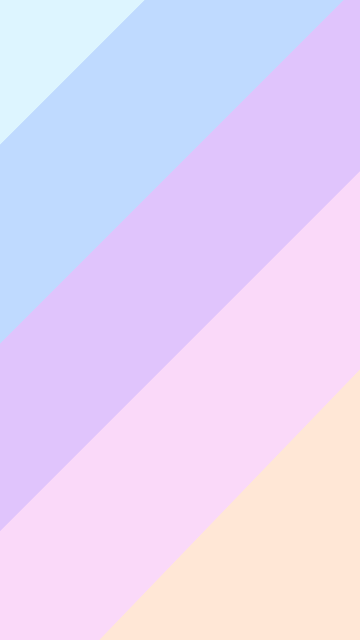
This background is drawn by a WebGL 2 fragment shader. Its source:

```glsl
#version 300 es
precision highp float;

// Five flat pastel bands running diagonally from the upper left to the lower right.
// Each band is painted over the previous one beyond a straight, antialiased edge;
// the last edge is tilted slightly steeper than the other three.

uniform vec2 u_resolution;
out vec4 fragColor;

// Coverage of the half-plane below the line slope * x + y = offset
float beyondEdge(vec2 p, float slope, float offset) {
    float signedDistance = (slope * p.x + p.y - offset) / length(vec2(slope, 1.0));
    float halfPixel = 0.5 / u_resolution.y;
    return smoothstep(-halfPixel, halfPixel, signedDistance);
}

void main() {
    // Canvas heights, measured from the top left corner
    vec2 p = vec2(gl_FragCoord.x, u_resolution.y - gl_FragCoord.y) / u_resolution.y;

    vec3 paleCyan = vec3(0.867, 0.961, 1.0);
    vec3 skyBlue  = vec3(0.749, 0.855, 1.0);
    vec3 lilac    = vec3(0.880, 0.770, 0.988);
    vec3 pink     = vec3(0.980, 0.851, 0.978);
    vec3 peach    = vec3(1.0, 0.906, 0.840);

    // Bands from the top left corner to the bottom right
    vec3 color = paleCyan;
    color = mix(color, skyBlue, beyondEdge(p, 1.0, 0.226));
    color = mix(color, lilac, beyondEdge(p, 1.0, 0.537));
    color = mix(color, pink, beyondEdge(p, 1.0, 0.830));
    color = mix(color, peach, beyondEdge(p, 1.038, 1.161));

    fragColor = vec4(color, 1.0);
}
```
